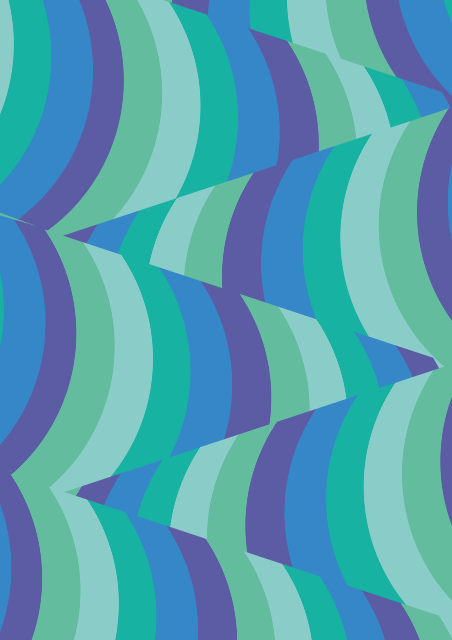
A WebGL 1 fragment shader for this pattern:

```glsl
precision highp float;
// Interlocking zigzag fans of curved five-colour bands, alternately facing left and right.
uniform vec2 u_resolution;

#define CANVAS_UNITS 768.0   // design units over the canvas height
#define SLOPE 0.33           // tilt of the zigzag cuts
#define RADIUS 223.0         // radius of every band edge
#define AXIS_DROP 112.0      // cut to the widest point of an arc
#define BAND_PERIOD 234.0    // width of one five-colour cycle
#define FIRST_GREEN 148.0    // where the first full cycle begins
#define PINCH 10.0           // narrowing of the innermost purple band
#define TEAL vec3(0.094, 0.698, 0.639)
#define GREEN vec3(0.388, 0.737, 0.620)
#define PALE vec3(0.541, 0.800, 0.784)
#define BLUE vec3(0.208, 0.529, 0.784)
#define PURPLE vec3(0.360, 0.360, 0.645)

// Per-row cut heights at x = 0, band shifts and blunt fan tips
const vec3 fallingCut = vec3(-64.5, 257.8, 565.0);
const vec3 risingCut = vec3(307.8, 615.9, 947.0);
const vec3 leftShift = vec3(0.0, 57.0, 98.0);
const vec3 rightMirror = vec3(649.0, 677.0, 690.0);
const vec3 tipX = vec3(541.0, 527.0, 544.0);

float below(float y, float edge, float px) {
  return clamp(0.5 + (y - edge) / px, 0.0, 1.0);
}

// Widest x of the arc through a point, for equal circles sliding along a tilted axis
float arcPosition(float x, float drop) {
  float w = drop - AXIS_DROP;
  float a = 1.0 + SLOPE * SLOPE;
  float b = RADIUS + w * SLOPE;
  return x + (b - sqrt(max(b * b - a * w * w, 0.0))) / a;
}

vec3 bands(float x, float drop, float px) {
  float s = arcPosition(x, drop) - FIRST_GREEN;
  s -= PINCH * step(s, 0.0);
  float u = mod(s, BAND_PERIOD);
  vec3 col = mix(PURPLE, GREEN, smoothstep(0.0, px, u));
  col = mix(col, PALE, smoothstep(46.0, 46.0 + px, u));
  col = mix(col, TEAL, smoothstep(92.0, 92.0 + px, u));
  col = mix(col, BLUE, smoothstep(137.0, 137.0 + px, u));
  return mix(col, PURPLE, smoothstep(187.0, 187.0 + px, u));
}

void main() {
  float px = CANVAS_UNITS / u_resolution.y;
  vec2 p = vec2(gl_FragCoord.x, u_resolution.y - gl_FragCoord.y) * px;
  float tilt = SLOPE * p.x;

  // Right-hand fan behind the top row
  vec3 col = bands(585.0 - p.x, p.y + 2.0 + tilt, px);

  for (int i = 0; i < 3; i++) {
    // Left-hand fan, ending in a blunt tip
    float fall = fallingCut[i] + tilt;
    float tip = risingCut[i] - SLOPE * tipX[i] + 1.75 * (p.x - tipX[i]);
    vec3 leftFan = bands(p.x + leftShift[i], p.y - fall, px);
    col = mix(col, leftFan, below(p.y, fall, px) * below(p.y, tip, 2.0 * px));

    // Mirrored fan below it
    float rise = risingCut[i] - tilt;
    vec3 rightFan = bands(rightMirror[i] - p.x, p.y - rise, px);
    col = mix(col, rightFan, below(p.y, rise, px));
  }

  // Thin green sliver tapering along the middle cut at the left edge
  float halfWidth = 1.6 * (1.0 - p.x / 42.0);
  float gap = abs(p.y - fallingCut.y - tilt + 1.0);
  float sliver = below(halfWidth, gap, px) * step(p.x, 42.0);
  gl_FragColor = vec4(mix(col, GREEN, sliver), 1.0);
}
```
